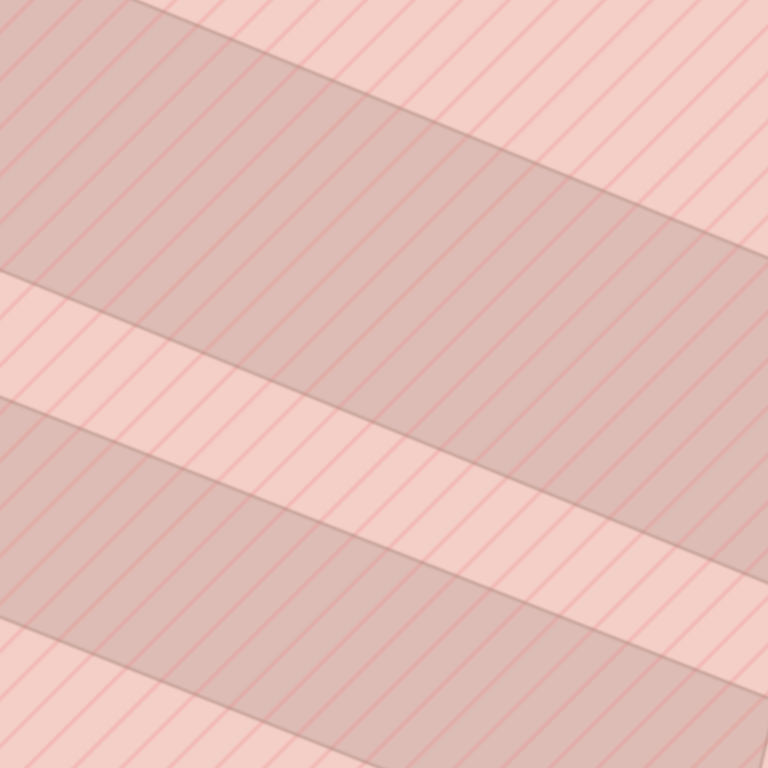
This pattern is drawn by a Shadertoy shader. Its source:

```glsl
const vec3 LIGHT_PINK = vec3(0.958, 0.810, 0.785);
const vec3 DUSTY_PINK = vec3(0.868, 0.737, 0.714);
const vec3 HATCH_RED = vec3(0.930, 0.530, 0.520);
const vec3 EDGE_BROWN = vec3(0.680, 0.545, 0.490);

// Signed distance to y = height - fall * x, positive above it
float slopeDistance(vec2 p, float height, float fall) {
    return (p.y - height + fall * p.x) / sqrt(1.0 + fall * fall);
}

// Signed distance to a sloping band, positive inside; edges are (height, fall)
float bandDistance(vec2 p, vec2 topEdge, vec2 bottomEdge) {
    return min(-slopeDistance(p, topEdge.x, topEdge.y),
               slopeDistance(p, bottomEdge.x, bottomEdge.y));
}

float strokeMask(float dist, float halfWidth, float blur) {
    return 1.0 - smoothstep(halfWidth - blur, halfWidth + blur, abs(dist));
}

// Distance to the nearest of evenly spaced 45 degree lines
float hatchDistance(vec2 p, float spacing, float offset) {
    float across = p.x - p.y - offset;
    return (fract(across / spacing + 0.5) - 0.5) * spacing * sqrt(0.5);
}

void mainImage(out vec4 fragColor, in vec2 fragCoord) {
    vec2 p = fragCoord / iResolution.y;
    float blur = max(0.0032, 0.75 / iResolution.y);

    // Two broad bands, the lower one closed by a steep end
    float upperBand = bandDistance(p, vec2(1.0716, 0.4076), vec2(0.6484, 0.4076));
    float lowerBand = bandDistance(p, vec2(0.4831, 0.3920), vec2(0.1966, 0.3970));
    float bandEnd = (0.99 + 0.24 * p.y - p.x) / sqrt(1.0 + 0.24 * 0.24);
    lowerBand = min(lowerBand, bandEnd);
    float band = max(upperBand, lowerBand);

    vec3 color = mix(LIGHT_PINK, DUSTY_PINK, smoothstep(-blur, blur, band));

    // Fine diagonal hatching across everything
    float hatch = hatchDistance(p, 0.0620, -0.9578);
    color = mix(color, HATCH_RED, 0.32 * strokeMask(hatch, 0.0024, blur));

    // Thin band outlines
    color = mix(color, EDGE_BROWN, 0.58 * strokeMask(band, 0.0018, blur));

    fragColor = vec4(color, 1.0);
}
```
